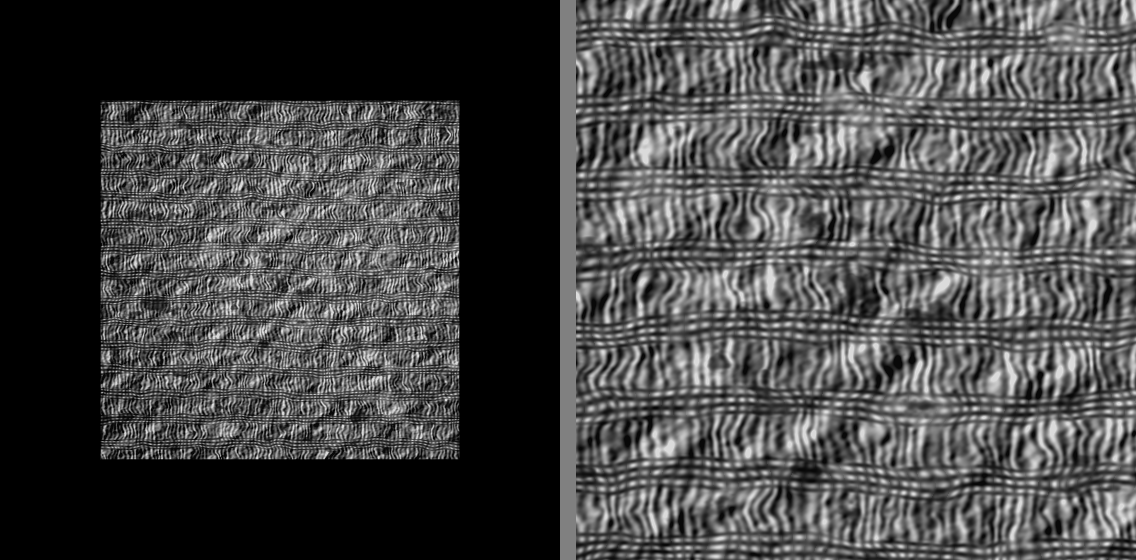
Left: the whole. Right: its middle third, enlarged.
Give the GLSL for this texture, as a three.js fragment shader.

```glsl
varying vec2 vUv;

const float CLOTH_MIN = 0.1797;    // cloth square inside the black margin
const float CLOTH_MAX = 0.8203;
const float EDGE = 0.0008;
const float ROWS = 14.6;           // thread bands down the cloth
const float RIBS = 92.0;           // upright ribs across the cloth
const float THREADS_PER_ROW = 8.0; // fine thread pitch inside a band
const float BAND_HALF = 0.20;      // half height of a band, in rows
const float ROW_WARP = 0.22;
const float RIB_WARP = 1.3;
const float RIB_SLANT = 1.6;
const float CREASE_DEPTH = 0.55;
const float MEAN_TONE = 0.385;
const vec2 LIGHT_STEP = vec2(-0.004, 0.003);
const vec3 MARGIN_COLOR = vec3(0.0);
const vec3 CLOTH_TINT = vec3(1.0);

float hash(vec2 p) {
  vec3 q = fract(vec3(p.xyx) * 0.1031);
  q += dot(q, q.yzx + 33.33);
  return fract((q.x + q.y) * q.z);
}

float noise(vec2 p) {
  vec2 i = floor(p);
  vec2 f = fract(p);
  f = f * f * (3.0 - 2.0 * f);
  float low = mix(hash(i), hash(i + vec2(1.0, 0.0)), f.x);
  float high = mix(hash(i + vec2(0.0, 1.0)), hash(i + vec2(1.0, 1.0)), f.x);
  return mix(low, high, f.y);
}

float fbm(vec2 p) {
  float sum = 0.0;
  float weight = 0.5;
  for (int i = 0; i < 4; i++) {
    sum += weight * noise(p);
    p = p * 2.03 + 17.3;
    weight *= 0.5;
  }
  return sum;
}

// Wrinkles running up to the right
float creaseHeight(vec2 p) {
  vec2 along = vec2(p.x * 0.8 + p.y * 0.6, p.y * 0.8 - p.x * 0.6);
  return fbm(along * vec2(17.0, 30.0) + 40.0);
}

float clothTone(vec2 p) {
  float row = (1.0 - p.y) * ROWS;
  row += ROW_WARP * (noise(p * vec2(5.0, 4.0) + 3.0) - 0.5);
  row += 0.12 * (noise(p * vec2(26.0, 30.0) + 9.0) - 0.5);
  float rowId = floor(row);
  float inRow = fract(row);
  float bandDistance = min(inRow, 1.0 - inRow);
  float ragged = 0.08 * (noise(vec2(p.x * 60.0, floor(row + 0.5) * 7.0)) - 0.5);
  float band = 1.0 - smoothstep(BAND_HALF - 0.05, BAND_HALF + 0.05, bandDistance + ragged);

  // Gathered ribs, bent and slanted differently in each row
  float puff = smoothstep(0.1, 0.5, bandDistance);
  float ribX = p.x * RIBS;
  ribX += RIB_WARP * (noise(p * vec2(34.0, 42.0)) - 0.5);
  ribX += RIB_SLANT * puff * (noise(vec2(p.x * 22.0, rowId * 5.0)) - 0.5) * (inRow - 0.5);
  ribX += 0.5 * puff * (noise(p * vec2(80.0, 95.0) + 21.0) - 0.5);
  float rib = 0.5 + 0.5 * cos(6.28319 * ribX);
  float ribId = floor(ribX + 0.5);
  float ribLevel = hash(vec2(ribId, rowId + 11.0));
  float ribTone = -0.19 + rib * mix(0.20, 0.56, ribLevel);
  ribTone += 0.20 * (noise(vec2(ribX * 1.3, row * 5.0)) - 0.5);

  // Fine threads crossing the ribs
  float threadY = row * THREADS_PER_ROW + 0.22 * (noise(vec2(ribX * 0.6, row * 3.0)) - 0.5);
  float thread = 0.5 + 0.5 * cos(6.28319 * threadY);
  float threadId = floor(threadY + 0.5);
  float stitch = mix(0.35, 1.0, rib) * mix(0.6, 1.1, hash(vec2(ribId, threadId)));
  float threadTone = -0.22 + 0.58 * thread * stitch;

  // Creases lit from the upper left, with deep pits and worn highlights
  float crease = creaseHeight(p);
  float relief = (crease - creaseHeight(p + LIGHT_STEP)) * 6.0;
  float wear = fbm(p * vec2(16.0, 24.0) + 70.0);
  float worn = smoothstep(0.56, 0.72, wear);
  float pit = smoothstep(0.62, 0.76, fbm(p * vec2(24.0, 34.0) + 120.0));
  float grain = noise(p * 210.0) - 0.5;
  float glow = 0.05 - 0.30 * dot(p - vec2(0.6, 0.55), p - vec2(0.6, 0.55));

  float weave = mix(ribTone, threadTone, band) * mix(1.0, 0.7, worn);
  float tone = MEAN_TONE + weave + CREASE_DEPTH * relief * mix(0.7, 0.3, band);
  tone += 0.13 * worn + 0.14 * grain + glow;
  tone *= 1.0 - 0.6 * pit;
  return clamp(tone, 0.03, 0.86);
}

void main() {
  vec2 cloth = (vUv - CLOTH_MIN) / (CLOTH_MAX - CLOTH_MIN);

  // Soft-edged square on the plain margin
  vec2 fromCenter = abs(vUv - 0.5) - 0.5 * (CLOTH_MAX - CLOTH_MIN);
  float outside = max(fromCenter.x, fromCenter.y);
  float inside = 1.0 - smoothstep(-EDGE, EDGE, outside);

  vec3 color = CLOTH_TINT * clothTone(cloth);
  gl_FragColor = vec4(mix(MARGIN_COLOR, color, inside), 1.0);
}
```
